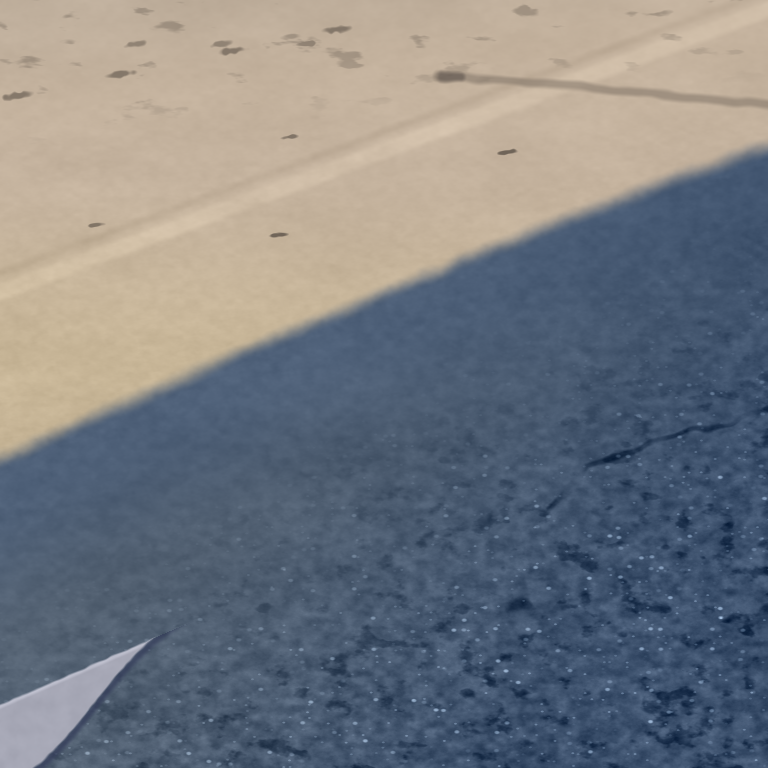
Give the GLSL for this texture, as a WebGL 1 fragment shader.

```glsl
precision highp float;
// Sunlit sandy pavement with a diagonal shadow over rough asphalt and a painted wedge.
uniform vec2 u_resolution;

float hash(vec2 p) {
  vec3 q = fract(vec3(p.xyx) * 0.1031);
  q += dot(q, q.yzx + 33.33);
  return fract((q.x + q.y) * q.z);
}

float noise(vec2 p) {
  vec2 i = floor(p), f = fract(p);
  f = f * f * (3.0 - 2.0 * f);
  return mix(mix(hash(i), hash(i + vec2(1.0, 0.0)), f.x),
             mix(hash(i + vec2(0.0, 1.0)), hash(i + vec2(1.0, 1.0)), f.x), f.y);
}

float fbm(vec2 p) {
  float sum = 0.0, amp = 0.5;
  for (int i = 0; i < 4; i++) {
    sum += amp * noise(p);
    p = mat2(1.6, 1.2, -1.2, 1.6) * p + 7.3;
    amp *= 0.5;
  }
  return sum / 0.9375;
}

float segment(vec2 p, vec2 a, vec2 b) {
  vec2 d = b - a;
  return length(p - a - d * clamp(dot(p - a, d) / dot(d, d), 0.0, 1.0));
}

float stroke(vec2 p, vec2 a, vec2 b, float width) {
  return 1.0 - smoothstep(0.2 * width, width, segment(p, a, b));
}

// Evenly stepped flat dark flecks with ragged outlines
float fleckRow(vec2 p, vec2 start, vec2 gap, float count, float size) {
  float mask = 0.0;
  for (int i = 0; i < 4; i++) {
    float k = float(i);
    vec2 d = p - start - gap * k;
    d.y -= 0.12 * d.x;
    float r = length(d * vec2(1.0, 3.8)) + size * 0.7 * (noise(p * 160.0) - 0.5);
    mask = max(mask, (1.0 - smoothstep(0.5 * size, 1.2 * size, r)) * step(k + 0.5, count));
  }
  return mask;
}

// Small bright chips, one candidate per grid cell
float glints(vec2 p, float cells, float density) {
  vec2 g = p * cells, id = floor(g);
  vec2 center = 0.3 + 0.4 * vec2(hash(id + 3.7), hash(id + 9.1));
  float dist = length((fract(g) - center) * vec2(0.8, 1.2));
  return (1.0 - smoothstep(0.08, 0.28, dist)) * step(1.0 - density, hash(id)) * hash(id + 17.0);
}

vec3 sandColor(vec2 p) {
  vec3 col = mix(vec3(0.78, 0.71, 0.59), vec3(0.77, 0.70, 0.62), smoothstep(0.5, 0.8, p.y));
  col = mix(col, vec3(0.73, 0.67, 0.60), 0.7 * smoothstep(0.85, 1.0, p.y - 0.1 * p.x));
  col += 0.05 * (fbm(p * vec2(9.0, 24.0)) - 0.5);
  col += 0.07 * (fbm(p * vec2(90.0, 150.0)) - 0.5) * (1.3 - p.y);

  // Pale seam and the worn line beside it
  float seam = p.y - 0.620 - 0.368 * p.x;
  float wear = 0.6 + 0.4 * noise(p * 30.0);
  col += vec3(0.055, 0.055, 0.05) * wear * (1.0 - smoothstep(0.006, 0.016, abs(seam)));
  col -= 0.04 * wear * (1.0 - smoothstep(0.0, 0.010, abs(seam - 0.024)));

  // Dark joint on the right
  vec2 q = p + vec2(0.0, 0.004 * (noise(p * 45.0) - 0.5));
  float joint = stroke(q, vec2(0.57, 0.901), vec2(0.768, 0.886), 0.009);
  joint = max(joint, stroke(q, vec2(0.768, 0.886), vec2(1.02, 0.862), 0.009));
  col = mix(col, vec3(0.50, 0.45, 0.40), 0.55 * joint);
  col = mix(col, vec3(0.40, 0.36, 0.33), 0.7 * stroke(q, vec2(0.575, 0.9), vec2(0.60, 0.898), 0.009));

  // Scattered debris
  float debris = fleckRow(p, vec2(0.362, 0.694), vec2(0.299, 0.108), 2.0, 0.012);
  debris = max(debris, 0.8 * fleckRow(p, vec2(0.124, 0.707), vec2(0.254, 0.115), 2.0, 0.011));
  debris = max(debris, 0.75 * fleckRow(p, vec2(0.020, 0.875), vec2(0.14, 0.029), 4.0, 0.018));
  debris = max(debris, 0.6 * fleckRow(p, vec2(0.178, 0.943), vec2(0.112, 0.0), 3.0, 0.015));
  float stains = smoothstep(0.67, 0.8, fbm(p * vec2(22.0, 60.0))) * smoothstep(0.78, 0.9, p.y - 0.1 * p.x);
  return mix(col, vec3(0.38, 0.34, 0.30), max(0.85 * debris, 0.35 * stains));
}

vec3 asphaltColor(vec2 p, float depth) {
  float rough = smoothstep(0.12, 0.65, depth + 0.12 * p.x);
  vec3 col = mix(vec3(0.305, 0.375, 0.47), vec3(0.325, 0.38, 0.445), smoothstep(0.02, 0.25, depth));
  col = mix(col, vec3(0.235, 0.315, 0.425), smoothstep(0.25, 1.0, p.x * 0.85 + 0.65 * (0.5 - p.y)));
  col += 0.05 * (fbm(p * vec2(7.0, 12.0)) - 0.5);
  float grain = fbm(p * vec2(75.0, 105.0));
  col += (grain - 0.5) * mix(0.06, 0.24, rough);
  col -= 0.13 * rough * smoothstep(0.60, 0.78, fbm(p * vec2(38.0, 62.0) + 11.0));
  col += vec3(0.32, 0.34, 0.35) * rough * (glints(p, 75.0, 0.12) + 0.6 * glints(p + 0.37, 125.0, 0.14));

  // Broken crack
  vec2 q = p + 0.018 * (vec2(noise(p * 40.0), noise(p * 40.0 + 50.0)) - 0.5);
  float crack = stroke(q, vec2(1.0, 0.465), vec2(0.768, 0.395), 0.006);
  crack = max(crack, stroke(q, vec2(0.768, 0.395), vec2(0.71, 0.335), 0.006));
  crack = max(crack, stroke(q, vec2(0.69, 0.215), vec2(0.65, 0.205), 0.010));
  return col - 0.13 * crack * smoothstep(0.25, 0.6, noise(p * 28.0));
}

vec3 paintWedge(vec3 base, vec2 p) {
  float top = 0.082 + 0.434 * p.x - p.y;
  float bottom = p.y - 0.95 * (p.x - 0.033) + 0.012 * sin(p.x * 25.0);
  float inside = min(top, bottom * 0.72) + 0.002 * (noise(p * 110.0) - 0.5);
  float rim = 1.0 - smoothstep(0.0, 0.012, abs(bottom + 0.006));
  vec3 col = mix(base, vec3(0.19, 0.22, 0.34), 0.65 * rim * step(0.0, top));
  vec3 paint = vec3(0.65, 0.655, 0.71) + 0.05 * (fbm(p * 60.0) - 0.5);
  paint += 0.09 * (1.0 - smoothstep(0.002, 0.007, top));
  return mix(col, paint, smoothstep(-0.002, 0.002, inside));
}

void main() {
  vec2 p = gl_FragCoord.xy / u_resolution;
  float edge = 0.395 + 0.41 * p.x + 0.05 * p.x * (1.0 - p.x);
  float depth = edge - p.y + 0.012 * (fbm(p * 28.0) - 0.5);
  vec3 shade = paintWedge(asphaltColor(p, depth), p);
  float lit = 1.0 - smoothstep(-0.022, 0.010, depth);
  gl_FragColor = vec4(mix(shade, sandColor(p), lit), 1.0);
}
```
